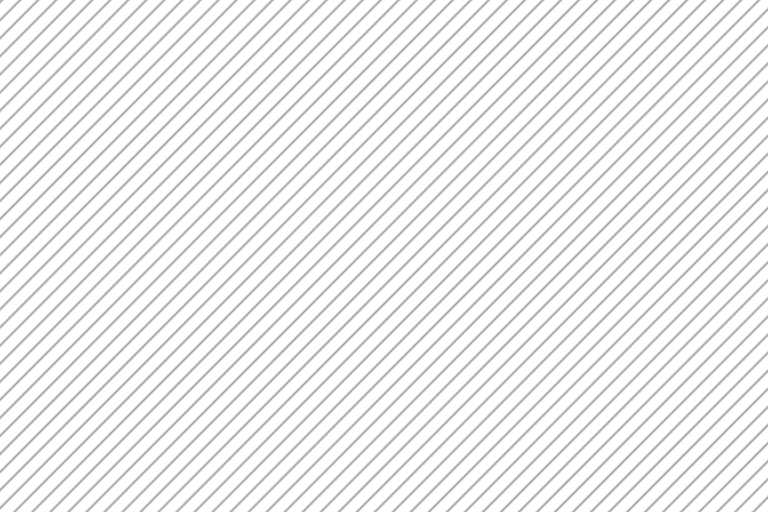
This pattern is drawn by a WebGL 1 fragment shader. Its source:

```glsl
precision highp float;
// Thin grey diagonal lines rising to the right on white, about 43 across.
// Each pixel finds its distance to the nearest line of a repeating slanted
// axis, then a soft tent-shaped profile turns that distance into ink.

uniform vec2 u_resolution;

// Lengths are in canvas heights.
#define PERIOD 0.0352        // horizontal gap between lines
#define OFFSET 0.0043        // first line, measured along the top edge
#define SLOPE 1.003          // rise over run, just steeper than 45 degrees
#define HALF_WIDTH 0.0038    // reach of the soft line profile
#define INK_STRENGTH 0.375   // darkness at the line centre
#define PAPER vec3(1.0)
#define INK vec3(0.0)

// Perpendicular distance to the nearest line; p is measured from the top left.
float lineDistance(vec2 p) {
  float along = p.x + p.y / SLOPE - OFFSET;
  float gap = abs(fract(along / PERIOD + 0.5) - 0.5) * PERIOD;
  return gap * SLOPE / sqrt(1.0 + SLOPE * SLOPE);
}

// Tent profile, widened and lightened when pixels are coarse.
float lineInk(float dist, float pixel) {
  float reach = max(HALF_WIDTH, pixel);
  float tent = max(0.0, 1.0 - dist / reach);
  return INK_STRENGTH * tent * HALF_WIDTH / reach;
}

void main() {
  float pixel = 1.0 / u_resolution.y;
  vec2 p = gl_FragCoord.xy * pixel;
  p.y = 1.0 - p.y;

  float ink = lineInk(lineDistance(p), pixel);
  gl_FragColor = vec4(mix(PAPER, INK, ink), 1.0);
}
```
